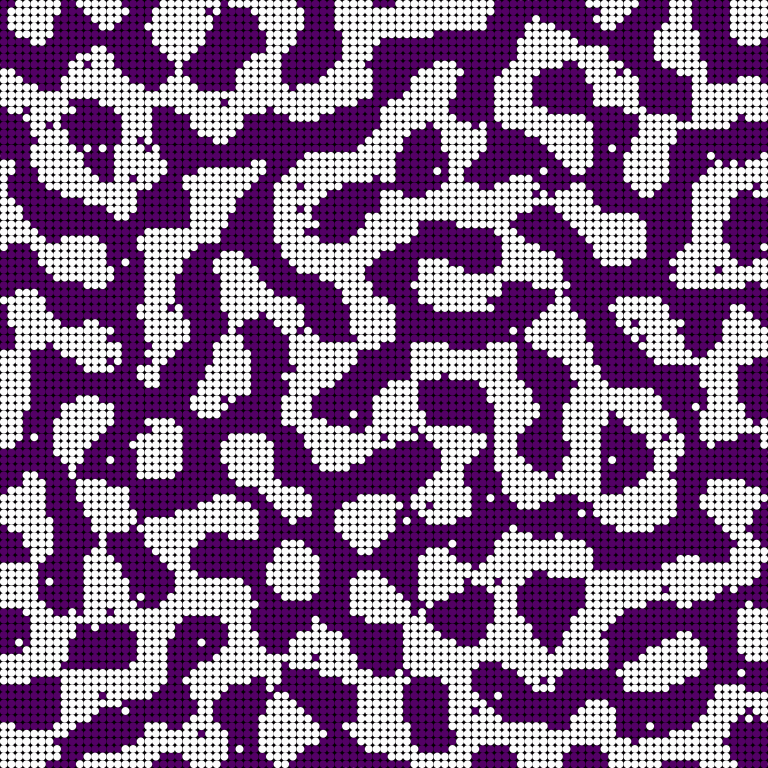
A WebGL 2 fragment shader for this pattern:

```glsl
#version 300 es
precision highp float;
// A tight grid of round beads, white and purple on black, forming labyrinthine blobs with a few stray beads.

uniform vec2 u_resolution;
out vec4 fragColor;

const float PI = 3.14159265;
const float CELLS = 101.0;        // beads across the canvas
const float BEAD_RADIUS = 0.515;  // in cells, so that neighbours just overlap
const int WAVES = 28;

const vec3 GAP_BLACK = vec3(0.01, 0.0, 0.01);
const vec3 BEAD_PURPLE = vec3(0.325, 0.0, 0.395);
const vec3 BEAD_WHITE = vec3(0.99);

// Sine-free hash from a 2D point to [0, 1).
float hash(vec2 p) {
    vec3 q = fract(p.xyx * 0.1031);
    q += dot(q, q.yzx + 33.33);
    return fract((q.x + q.y) * q.z);
}

// Band-limited random field: plane waves in all directions, unit variance.
float labyrinth(vec2 p, float minFreq, float maxFreq) {
    float sum = 0.0;
    for (int i = 0; i < WAVES; i++) {
        float k = float(i);
        float angle = PI * (k + hash(vec2(k, 3.0))) / float(WAVES);
        float freq = mix(minFreq, maxFreq, hash(vec2(k, 17.0)));
        float phase = hash(vec2(k, 41.0));
        vec2 direction = vec2(cos(angle), sin(angle));
        sum += cos(2.0 * PI * (freq * dot(p, direction) + phase));
    }
    return sum * sqrt(2.0 / float(WAVES));
}

// Whether a cell holds a white bead: thresholded field, rough rim, rare flips.
bool isWhite(vec2 cell, float roughness, float strayShare) {
    float field = labyrinth((cell + 0.5) / CELLS, 8.0, 12.5);
    field += roughness * (hash(cell + 7.0) - 0.5);
    bool stray = hash(cell + 211.0) < strayShare;
    return (field > 0.0) != stray;
}

// Antialiased coverage of a disc.
float disc(vec2 offset, float radius, float pixel) {
    return clamp((radius - length(offset)) / pixel + 0.5, 0.0, 1.0);
}

void main() {
    float side = min(u_resolution.x, u_resolution.y);
    float pixel = CELLS / side;
    vec2 grid = gl_FragCoord.xy * pixel;

    // Gather the four nearest beads, since neighbours overlap slightly.
    vec2 corner = floor(grid - 0.5);
    float purple = 0.0;
    float white = 0.0;
    for (int y = 0; y < 2; y++) {
        for (int x = 0; x < 2; x++) {
            vec2 cell = corner + vec2(x, y);
            float cover = disc(grid - cell - 0.5, BEAD_RADIUS, pixel);
            if (cover <= 0.0) continue;
            if (isWhite(cell, 0.15, 0.009)) white = max(white, cover);
            else purple = max(purple, cover);
        }
    }

    // White beads lie on top of purple ones.
    vec3 color = mix(GAP_BLACK, BEAD_PURPLE, purple);
    color = mix(color, BEAD_WHITE, white);
    fragColor = vec4(color, 1.0);
}
```
